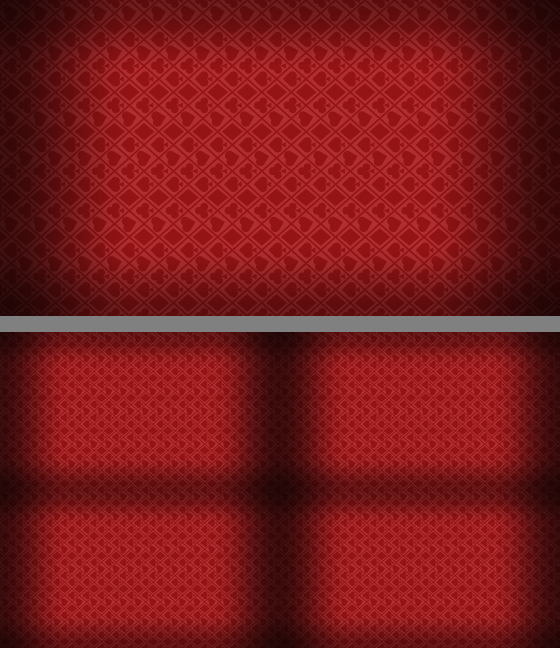
Top: one tile. Bottom: repeated 2 by 2.
Write a WebGL 2 fragment shader that draws this pattern.

```glsl
#version 300 es
precision highp float;
// Red damask of card suits in a diagonal lattice, darkened towards the borders.

uniform vec2 u_resolution;
out vec4 fragColor;

const vec2 REPEATS = vec2(19.0, 12.0);     // lattice cells across and down
const float PHASE = 0.885;                 // horizontal shift, in cells
const float CELL_ASPECT = 1.123;           // cell width over cell height
const float LINE_HALF = 0.033;             // sizes below are in cell heights
const vec2 DIAMOND_HALF = vec2(0.40, 0.335);
const float HEART_SIZE = 0.49;
const float HEART_TILT = 0.25;             // radians
const float SPADE_SIZE = 0.48;
const float CLUB_LOBE = 0.15;
const vec3 GROUND = vec3(0.695, 0.18, 0.19);
const vec3 INK = vec3(0.58, 0.075, 0.08);
const vec2 EDGE_LIGHT = vec2(0.36, 0.62);  // brightness at side and top borders
const vec2 EDGE_FADE = vec2(0.25, 0.24);   // reach of the shade, in canvas units

const int CLUB = 0, HEART = 1, DIAMOND = 2, SPADE = 3;
const int ROW_SUITS[8] = int[8](CLUB, HEART, DIAMOND, SPADE,
                                HEART, CLUB, SPADE, DIAMOND);

float rhombus(vec2 p, vec2 halfSize) {
    p = abs(p) / halfSize;
    return (p.x + p.y - 1.0) * halfSize.x * halfSize.y / length(halfSize);
}

vec2 rotate(vec2 p, float angle) {
    float c = cos(angle), s = sin(angle);
    return vec2(c * p.x - s * p.y, s * p.x + c * p.y);
}

// Unit heart with its point at the origin and lobes above
float heart(vec2 p) {
    p.x = abs(p.x);
    if (p.x + p.y > 1.0) return length(p - vec2(0.25, 0.75)) - sqrt(0.125);
    vec2 toNotch = p - vec2(0.0, 1.0);
    vec2 toSide = p - 0.5 * max(p.x + p.y, 0.0);
    return sqrt(min(dot(toNotch, toNotch), dot(toSide, toSide))) * sign(p.x - p.y);
}

// Flared foot shared by spades and clubs
float stem(vec2 p) {
    float flare = 0.02 + 0.45 * max(-0.18 - p.y, 0.0);
    return max((abs(p.x) - flare) * 0.91, max(-0.36 - p.y, p.y + 0.05));
}

float club(vec2 p) {
    float top = length(p - vec2(0.0, 0.15)) - CLUB_LOBE;
    float side = length(vec2(abs(p.x) - 0.15, p.y + 0.05)) - CLUB_LOBE;
    float core = length(p) - 0.07;
    return min(min(top, side), min(core, stem(p)));
}

float spade(vec2 p) {
    float body = heart(vec2(p.x, 0.32 - p.y) / SPADE_SIZE) * SPADE_SIZE;
    return min(body, stem(p));
}

float suitDistance(int suit, vec2 p) {
    vec2 turned = vec2(p.y, -p.x);         // suits lie on their side
    if (suit == CLUB) return club(turned);
    if (suit == HEART) {
        vec2 fromPoint = rotate(turned, HEART_TILT) + vec2(0.0, 0.285);
        return heart(fromPoint / HEART_SIZE) * HEART_SIZE;
    }
    if (suit == SPADE) return spade(turned);
    return rhombus(p, DIAMOND_HALF);
}

void main() {
    vec2 uv = gl_FragCoord.xy / u_resolution;

    // Diagonal lattice: cell centres sit on whole numbers of both diagonals
    vec2 grid = vec2(uv.x, 1.0 - uv.y) * REPEATS - vec2(PHASE, 0.0);
    vec2 diagonal = vec2(grid.x + grid.y, grid.x - grid.y);
    vec2 cell = floor(diagonal + 0.5);
    vec2 offset = diagonal - cell;
    vec2 local = 0.5 * vec2((offset.x + offset.y) * CELL_ASPECT, offset.x - offset.y);

    // Suit of this row and the lines between cells
    int row = int(mod(cell.x - cell.y, 8.0) + 0.5) % 8;
    float shape = suitDistance(ROW_SUITS[row], local);
    float border = 0.5 - max(abs(offset.x), abs(offset.y));
    float line = border / length(vec2(1.0 / CELL_ASPECT, 1.0)) - LINE_HALF;

    float pixel = REPEATS.y / u_resolution.y;
    float ink = 1.0 - smoothstep(-0.6 * pixel, 0.6 * pixel, min(shape, line));
    vec3 color = mix(GROUND, INK, ink);

    // Border shade, symmetric so that opposite edges agree
    vec2 inset = min(uv, 1.0 - uv);
    vec2 light = mix(EDGE_LIGHT, vec2(1.0), smoothstep(vec2(0.0), EDGE_FADE, inset));
    fragColor = vec4(color * light.x * light.y, 1.0);
}
```
